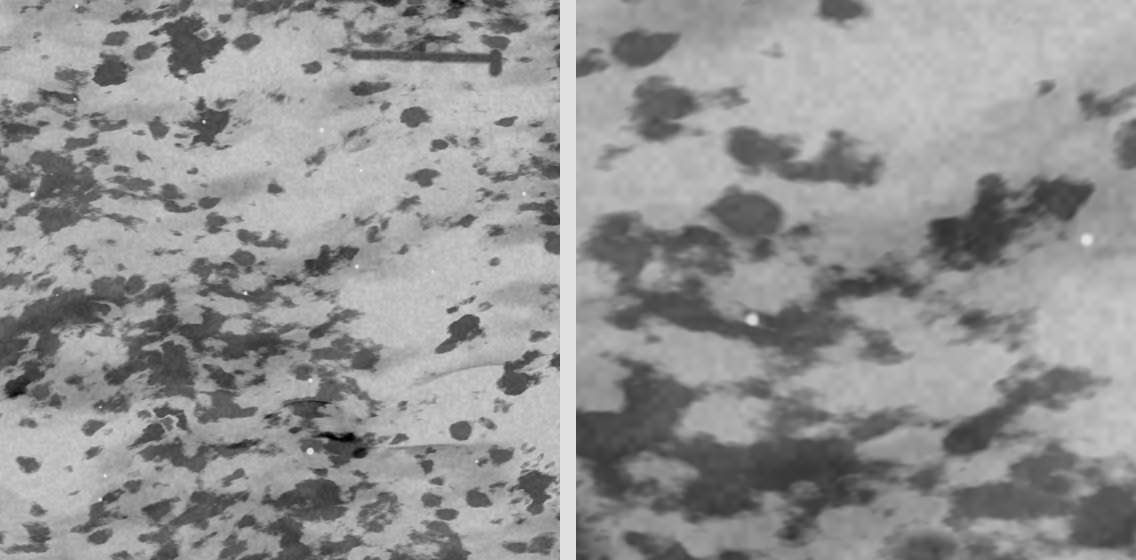
Left: the whole. Right: its middle third, enlarged.
Reproduce this texture procedurally as a three.js fragment shader.

```glsl
varying vec2 vUv;

#define LIGHT 0.75
#define DARK 0.25
#define SPECK 0.92
#define TILT 0.17
#define ZONE_SCALE vec2(2.6, 7.0)
#define CRUMB_SCALE vec2(27.0, 45.0)
#define CRUMB_DEPTH 0.31
#define LARGE_CELLS vec2(7.0, 9.0)
#define SMALL_CELLS vec2(18.0, 27.0)
#define GRAIN_SCALE 210.0
#define GRAIN_DEPTH 0.10

float hash(vec2 p) {
  vec3 q = fract(p.xyx * 0.1031);
  q += dot(q, q.yzx + 33.33);
  return fract((q.x + q.y) * q.z);
}

float noise(vec2 p) {
  vec2 cell = floor(p);
  vec2 f = fract(p);
  f = f * f * (3.0 - 2.0 * f);
  float low = mix(hash(cell), hash(cell + vec2(1.0, 0.0)), f.x);
  float high = mix(hash(cell + vec2(0.0, 1.0)), hash(cell + 1.0), f.x);
  return mix(low, high, f.y);
}

float fbm(vec2 p) {
  float sum = 0.0;
  float weight = 0.533;
  for (int i = 0; i < 4; i++) {
    sum += weight * noise(p);
    p = mat2(1.95, 0.3, -0.3, 1.95) * p + 17.3;
    weight *= 0.5;
  }
  return sum;
}

// Cellular scatter: coverage of round spots with a ragged, soft rim
float scatter(vec2 p, float density, vec2 radii, float ragged, float soft) {
  vec2 base = floor(p);
  float cover = 0.0;
  for (int y = -1; y <= 1; y++) {
    for (int x = -1; x <= 1; x++) {
      vec2 cell = base + vec2(float(x), float(y));
      vec2 centre = cell + 0.2 + 0.6 * vec2(hash(cell + 5.1), hash(cell + 41.7));
      float radius = mix(radii.x, radii.y, hash(cell + 73.9));
      float d = length(p - centre) + ragged - radius;
      float present = step(hash(cell + 97.3), density);
      cover = max(cover, present * (1.0 - smoothstep(-soft, soft, d)));
    }
  }
  return cover;
}

float segmentDistance(vec2 p, vec2 a, vec2 b) {
  vec2 ab = b - a;
  return length(p - a - ab * clamp(dot(p - a, ab) / dot(ab, ab), 0.0, 1.0));
}

void main() {
  // Tilted, gently waved bedding coordinates
  float c = cos(TILT);
  float s = sin(TILT);
  vec2 bed = mat2(c, -s, s, c) * vUv;
  bed.y += 0.014 * sin(bed.x * 9.0 + bed.y * 5.0) + 0.006 * sin(bed.x * 23.0 - bed.y * 14.0);

  // Pale bands, soft stains and dark crumbs
  float zone = smoothstep(0.36, 0.64, fbm(bed * ZONE_SCALE + 3.7));
  float stain = fbm(bed * vec2(8.0, 20.0) + 31.0);
  float crumb = fbm(bed * CRUMB_SCALE + 57.0);
  float tone = LIGHT - 0.07 * zone - 0.13 * smoothstep(0.4, 0.76, stain);
  tone -= CRUMB_DEPTH * smoothstep(0.54, 0.75, crumb + 0.24 * (zone - 0.5) + 0.2 * (stain - 0.5));

  // Ledges: crisp dark lip with a shade fading to one side
  float ledge = 0.52 - fbm(bed * vec2(1.9, 6.0) + 83.0);
  float lip = smoothstep(-0.012, 0.008, ledge) * exp(-max(ledge, 0.0) * 28.0);
  float broken = smoothstep(0.48, 0.68, noise(bed * vec2(4.0, 7.0) + 11.0));
  tone -= 0.3 * lip * broken * smoothstep(0.25, 0.6, crumb);

  // Large and small dark pits
  float rough = crumb - 0.5;
  float pits = scatter(bed * LARGE_CELLS, 0.16, vec2(0.1, 0.3), rough * 0.8, 0.07);
  pits = max(pits, 0.85 * scatter(bed * SMALL_CELLS + 19.0, 0.17, vec2(0.15, 0.36), rough, 0.13));
  tone = mix(tone, DARK, 0.88 * pits);

  // Straight groove with a hooked end and a pale rim
  vec2 wobble = vUv + 0.006 * vec2(stain - 0.5, rough);
  float rim = segmentDistance(wobble, vec2(0.64, 0.885), vec2(0.86, 0.872));
  tone = mix(tone, LIGHT, 0.85 * (1.0 - smoothstep(0.012, 0.035, rim)));
  float groove = segmentDistance(wobble, vec2(0.635, 0.902), vec2(0.88, 0.895)) - 0.008;
  groove = min(groove, segmentDistance(wobble, vec2(0.885, 0.9), vec2(0.885, 0.876)) - 0.011);
  tone = mix(tone, DARK + 0.03, 0.92 * (1.0 - smoothstep(-0.004, 0.005, groove)));

  // Fine grain and rare bright specks
  float grain = 0.65 * noise(vUv * GRAIN_SCALE) + 0.35 * noise(vUv * GRAIN_SCALE * 0.5 + 9.0) - 0.5;
  tone += GRAIN_DEPTH * grain;
  float specks = scatter(vUv * 24.0 + 7.0, 0.025, vec2(0.05, 0.12), rough * 0.2, 0.05);
  tone = mix(tone, SPECK, 0.85 * specks);

  gl_FragColor = vec4(vec3(clamp(tone, 0.0, 1.0)), 1.0);
}
```
